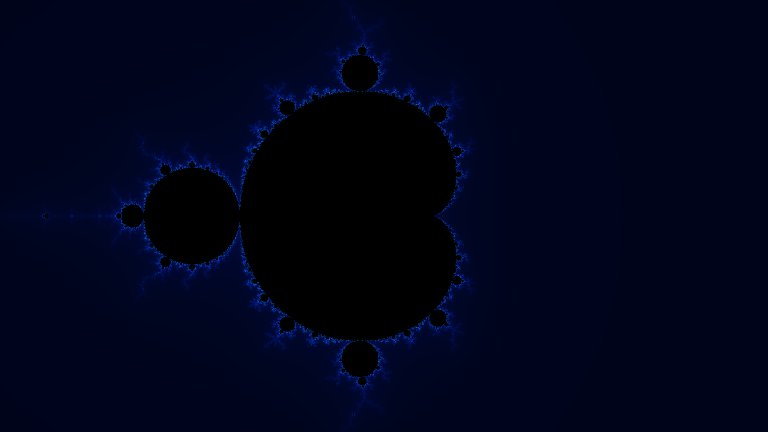
Write a WebGL 2 fragment shader that draws this background.

```glsl
#version 300 es
precision highp float;

uniform vec2 u_resolution;
out vec4 fragColor;

// The main cardioid and the disc beside it never escape.
bool insideMainBodies(vec2 c) {
    float x = c.x - 0.25;
    float q = x * x + c.y * c.y;
    bool cardioid = q * (q + x) < 0.25 * c.y * c.y;
    bool disc = length(c + vec2(1.0, 0.0)) < 0.25;
    return cardioid || disc;
}

// Smooth escape count of z -> z^2 + c, or -1 when the orbit stays bounded.
float escapeCount(vec2 c) {
    if (insideMainBodies(c)) return -1.0;
    vec2 z = vec2(0.0);
    for (int i = 1; i <= 200; i++) {
        z = vec2(z.x * z.x - z.y * z.y, 2.0 * z.x * z.y) + c;
        float size = dot(z, z);
        if (size > 256.0) {
            return max(float(i) + 1.0 - log2(0.5 * log2(size)), 0.0);
        }
    }
    return -1.0;
}

// Navy far away, through blue, to cyan along the boundary.
vec3 escapeColor(float count) {
    if (count < 0.0) return vec3(0.0);
    vec3 navy = vec3(0.0, 0.014, 0.092);
    vec3 glow = vec3(0.0001, 0.0012, 0.0068) * min(count, 90.0);
    vec3 rim = vec3(0.02, 0.32, 0.12) * smoothstep(50.0, 150.0, count);
    return navy + glow + rim;
}

void main() {
    // Four samples per pixel smooth the boundary.
    vec3 color = vec3(0.0);
    for (int i = 0; i < 4; i++) {
        vec2 offset = vec2(i % 2, i / 2) * 0.5 - 0.25;
        vec2 p = gl_FragCoord.xy + offset - 0.5 * u_resolution;
        vec2 c = p * 2.25 / u_resolution.y;
        color += 0.25 * escapeColor(escapeCount(c));
    }
    fragColor = vec4(color, 1.0);
}
```
